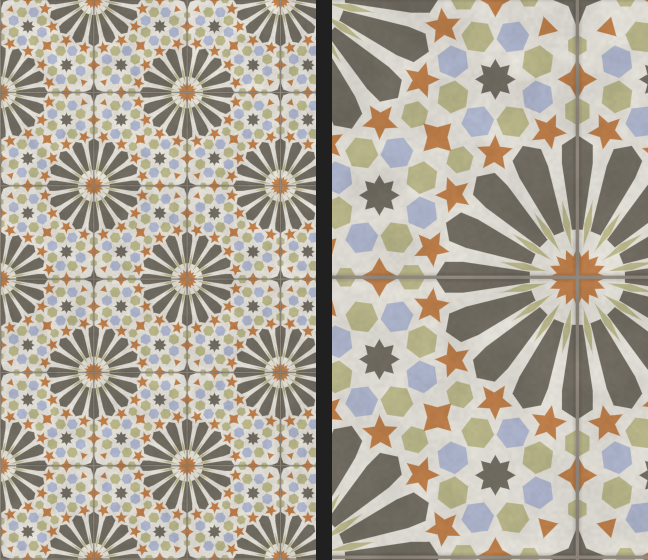
Left, the full canvas; right, a detail of the centre.
Give the GLSL for this pattern, as a WebGL 1 fragment shader.

```glsl
precision highp float;
// Moorish cement tiles: sixteen-petal rosettes on alternate tile corners, with
// eight-fold stars and small polygons between them. Each tile is mirrored into
// one triangle, where star and petal distances are painted over an ivory ground.
uniform vec2 u_resolution;

const float PI = 3.14159265;
const float TILES_ACROSS = 3.386;
const vec2 ROSETTE_ORIGIN = vec2(0.005, 1.01);
const vec2 SMALL_STAR = vec2(0.7071, 0.2929);

const vec3 IVORY  = vec3(0.86, 0.85, 0.82);
const vec3 SLATE  = vec3(0.43, 0.41, 0.37);
const vec3 OLIVE  = vec3(0.70, 0.69, 0.52);
const vec3 BLUE   = vec3(0.66, 0.69, 0.78);
const vec3 ORANGE = vec3(0.72, 0.48, 0.28);
const vec3 GROUT  = vec3(0.55, 0.52, 0.48);

float hash(vec2 p) {
  vec3 h = fract(vec3(p.xyx) * 0.1031);
  h += dot(h, h.yzx + 33.33);
  return fract((h.x + h.y) * h.z);
}

float valueNoise(vec2 p) {
  vec2 cell = floor(p);
  vec2 f = fract(p);
  f = f * f * (3.0 - 2.0 * f);
  float low = mix(hash(cell), hash(cell + vec2(1.0, 0.0)), f.x);
  float high = mix(hash(cell + vec2(0.0, 1.0)), hash(cell + 1.0), f.x);
  return mix(low, high, f.y);
}

float cloudyNoise(vec2 p) {
  float sum = 0.0;
  float weight = 0.5;
  for (int i = 0; i < 4; i++) {
    sum += weight * valueNoise(p);
    p = p * 2.1 + 17.3;
    weight *= 0.5;
  }
  return sum;
}

// Turns p so that the nearest of n spokes lies along +x.
vec2 spoke(vec2 p, float n, float offset) {
  float sector = 2.0 * PI / n;
  float a = atan(p.y, p.x) - offset;
  a = mod(a + 0.5 * sector, sector) - 0.5 * sector;
  return length(p) * vec2(cos(a), sin(a));
}

// Signed distance to the edges of an n-point star.
float star(vec2 p, float n, float outer, float inner) {
  vec2 q = spoke(p, n, 0.0);
  q.y = abs(q.y);
  vec2 edge = inner * vec2(cos(PI / n), sin(PI / n)) - vec2(outer, 0.0);
  return dot(q - vec2(outer, 0.0), normalize(vec2(edge.y, -edge.x)));
}

float polygon(vec2 p, float n, float radius) {
  return star(p, n, radius, radius * cos(PI / n));
}

// Long petal along +x: tapered towards the centre, pointed outside.
float petal(vec2 p) {
  float y = abs(p.y);
  float sides = max(y - 0.055, (y - 0.021 - 0.15 * (p.x - 0.18)) * 0.99);
  float tip = (p.x + 0.65 * y - 0.508) * 0.84;
  return max(max(sides, tip), 0.17 - p.x);
}

float sliver(vec2 p) {
  return (abs(p.y) - 0.013 + 0.16 * abs(p.x)) * 0.987;
}

void paint(inout vec3 base, vec3 ink, float dist, float blur) {
  base = mix(base, ink, 1.0 - smoothstep(-blur, blur, dist));
}

// Mirrors a tile into the triangle rosette - plain corner - tile centre.
// z is the number of mirrorings, which swaps the blue and olive pieces.
vec3 foldTile(vec2 f, float parity) {
  float flips = parity;
  if (parity > 0.5) f.x = 1.0 - f.x;
  if (f.x + f.y > 1.0) { f = 1.0 - f.yx; flips += 1.0; }
  if (f.y > f.x) { f = f.yx; flips += 1.0; }
  return vec3(f, flips);
}

vec3 tilePattern(vec2 p, float flips, float blur) {
  vec3 color = IVORY;

  // Large rosette and its ring of five-point stars
  vec2 between = spoke(p, 16.0, PI / 16.0);
  paint(color, SLATE, petal(spoke(p, 16.0, 0.0)), blur);
  paint(color, OLIVE, sliver(between - vec2(0.195, 0.0)), blur);
  paint(color, ORANGE, star(p, 16.0, 0.105, 0.075), blur);
  paint(color, ORANGE, star(vec2(0.532, 0.0) - between, 5.0, 0.066, 0.031), blur);

  // Pieces on the tile edges and diagonals
  vec2 axis = spoke(p, 8.0, 0.0);
  paint(color, OLIVE, polygon(axis - vec2(0.593, 0.0), 6.0, 0.050), blur);
  paint(color, ORANGE, star(axis - vec2(0.7071, 0.0), 4.0, 0.070, 0.036), blur);

  // Small star with eight alternating pieces
  vec2 s = p - SMALL_STAR;
  float index = floor(atan(s.y, s.x) / (PI / 4.0));
  vec3 glaze = mix(OLIVE, BLUE, mod(index + flips, 2.0));
  vec2 piece = spoke(s, 8.0, PI / 8.0) - vec2(0.164, 0.0);
  paint(color, glaze, polygon(piece, 6.0, 0.059), blur);
  paint(color, SLATE, star(s, 8.0, 0.072, 0.046), blur);

  // Plain corner between four small stars
  vec2 o = p - vec2(1.0, 0.0);
  paint(color, SLATE, star(o, 4.0, 0.110, 0.045), blur);
  paint(color, OLIVE, polygon(spoke(o, 4.0, 0.0) - vec2(0.172, 0.0), 6.0, 0.038), blur);
  paint(color, ORANGE, star(spoke(o, 4.0, PI / 4.0) - vec2(0.155, 0.0), 3.0, 0.042, 0.021), blur);
  return color;
}

void main() {
  float unit = TILES_ACROSS / u_resolution.x;
  vec2 q = gl_FragCoord.xy * unit - ROSETTE_ORIGIN;
  vec2 cell = floor(q);
  vec3 folded = foldTile(fract(q), mod(cell.x + cell.y, 2.0));
  vec3 color = tilePattern(folded.xy, folded.z, 0.75 * unit);

  // Cloudy glaze, fine grain and a slight tone shift per tile
  float wear = cloudyNoise(q * 9.0 + 40.0) - 0.47;
  float grain = valueNoise(q * 75.0 + 90.0) - 0.5;
  color *= 1.0 + 0.14 * wear + 0.04 * grain + 0.03 * (hash(cell + 20.0) - 0.5);

  // Grout joints with a soft shaded edge
  vec2 toEdge = 0.5 - abs(fract(q) - 0.5);
  float joint = min(toEdge.x, toEdge.y);
  color *= 1.0 - 0.10 * (1.0 - smoothstep(0.006, 0.022, joint));
  paint(color, GROUT * (1.0 + 0.2 * wear), joint - 0.006, 0.75 * unit);
  gl_FragColor = vec4(color, 1.0);
}
```
